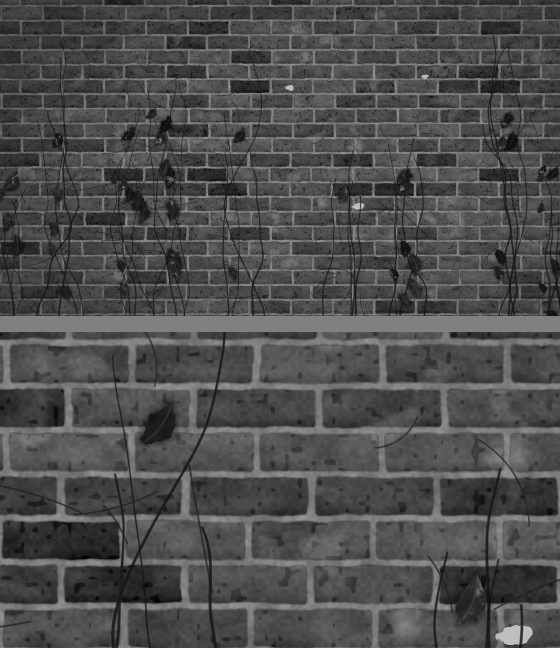
Top: the whole. Bottom: its middle third, enlarged.
This texture is drawn by a Shadertoy shader. Its source:

```glsl
const vec2 BRICK_PITCH = vec2(0.132, 0.0465);
const vec2 BOND_ORIGIN = vec2(0.7917, 0.9815);
const float JOINT_HALF = 0.0039;
const float BRICK_TONE = 0.282;
const float MORTAR_TONE = 0.45;
const float VINE_TONE = 0.085;

// Each cluster of creeper: x, top height, leafiness
const int CLUSTERS = 9;
const vec3 CLUSTER[CLUSTERS] = vec3[CLUSTERS](
    vec3(0.02, 0.60, 0.6), vec3(0.19, 0.98, 0.4), vec3(0.41, 0.78, 0.6),
    vec3(0.51, 0.90, 0.7), vec3(0.76, 0.85, 0.3), vec3(1.08, 0.70, 0.1),
    vec3(1.28, 0.72, 0.6), vec3(1.59, 0.97, 0.5), vec3(1.76, 0.62, 0.8));

float hash(vec2 p) {
    vec3 q = fract(p.xyx * vec3(0.1031, 0.1030, 0.0973));
    q += dot(q, q.yzx + 33.33);
    return fract((q.x + q.y) * q.z);
}

float noise(vec2 p) {
    vec2 i = floor(p), f = fract(p);
    f = f * f * (3.0 - 2.0 * f);
    return mix(mix(hash(i), hash(i + vec2(1, 0)), f.x),
               mix(hash(i + vec2(0, 1)), hash(i + vec2(1, 1)), f.x), f.y);
}

float fbm(vec2 p) {
    float sum = 0.0, amp = 0.5;
    for (int i = 0; i < 4; i++) {
        sum += amp * noise(p);
        p = p * 2.03 + 17.3;
        amp *= 0.5;
    }
    return sum;
}

float cover(float d, float px) {
    return 1.0 - smoothstep(-px, px, d);
}

// Running bond with worn edges, odd dark bricks and smeared mortar
float wallTone(vec2 p, float px) {
    vec2 warped = p + 0.0025 * (vec2(noise(p * 45.0), noise(p * 45.0 + 60.0)) - 0.5);
    vec2 g = (warped - BOND_ORIGIN) * vec2(1, -1) / BRICK_PITCH;
    float row = floor(g.y);
    g.x += 0.5 * mod(row, 2.0) + 0.08 * (hash(vec2(row, 5.0)) - 0.5);
    vec2 id = floor(g);
    vec2 q = (fract(g) - 0.5) * BRICK_PITCH;
    vec2 halfSize = BRICK_PITCH * 0.5 - JOINT_HALF - vec2(0.001 * hash(id + 9.0), 0.0);
    vec2 e = abs(q) - halfSize + 0.003;
    float d = length(max(e, 0.0)) + min(max(e.x, e.y), 0.0) - 0.003;
    d += 0.0022 * (fbm(p * 130.0) - 0.47);

    float grain = noise(p * 260.0) - 0.5;
    float brick = BRICK_TONE + 0.09 * (hash(id) - 0.5);
    brick -= 0.09 * step(0.86, hash(id + 31.0));
    brick += 0.17 * (fbm(p * vec2(28, 50) + id * 3.7) - 0.47) + 0.055 * grain;
    brick += 0.10 * smoothstep(0.62, 0.78, fbm(p * 16.0 + 80.0));
    brick -= 0.09 * smoothstep(0.76, 0.9, noise(p * 140.0 + 7.0));
    brick -= 0.05 * smoothstep(0.35, 1.0, q.y / halfSize.y);

    float mortar = MORTAR_TONE + 0.2 * (fbm(p * 55.0) - 0.47) + 0.07 * grain;
    mortar -= 0.13 * (1.0 - smoothstep(0.0, 0.0025, d));
    return mix(mortar, brick, cover(d, max(px, 0.0008)));
}

float vineX(float y, float seed) {
    return 0.13 * (noise(vec2(y * 3.0, seed)) - 0.5)
         + 0.03 * (noise(vec2(y * 11.0, seed + 40.0)) - 0.5);
}

float vineDist(vec2 p, float top, float seed) {
    float x = vineX(p.y, seed);
    float slope = (vineX(p.y + 0.004, seed) - x) / 0.004;
    float d = abs(p.x - x) / sqrt(1.0 + slope * slope);
    float width = mix(0.0008, 0.0023, hash(vec2(seed, 3.0))) * (1.2 - 0.6 * p.y / top);
    return max(d - width, p.y - top);
}

// Bowed twig from the local origin
float twigDist(vec2 p, float angle, float len, float bow) {
    vec2 axis = vec2(cos(angle), sin(angle));
    float t = dot(p, axis) / len;
    float side = dot(p, vec2(-axis.y, axis.x)) - bow * len * t * (1.0 - t);
    return max(abs(side) - 0.0009, (abs(t - 0.5) - 0.5) * len);
}

// Withered leaf with shadow, crumpled shading and a midrib
float addLeaf(float tone, vec2 p, float size, float angle, float seed, float px) {
    float c = cos(angle), s = sin(angle);
    vec2 q = mat2(c, s, -s, c) * p / size;
    float crumple = fbm(q * 2.2 + seed);
    float d = abs(q.x + 0.2 * q.y * q.y) - 0.5 * (1.0 - q.y * q.y) + 0.5 * (crumple - 0.47);
    d = max(d, abs(q.y) - 1.0);
    tone *= 1.0 - 0.4 * (1.0 - smoothstep(-0.1, 0.4, d));
    float shade = 0.06 + 0.22 * crumple * hash(vec2(seed, 8.0));
    shade += 0.28 * smoothstep(0.5, 0.75, crumple) * step(0.6, hash(vec2(seed, 12.0)));
    shade += 0.07 * (1.0 - smoothstep(0.0, 0.08, abs(q.x + 0.2 * q.y * q.y)));
    return mix(tone, shade, cover(d * size, px));
}

float addCluster(float tone, vec2 p, vec3 cluster, float seed, float px) {
    p.x -= cluster.x;
    for (int i = 0; i < 10; i++) {
        float id = seed * 23.0 + float(i);
        float h = hash(vec2(id, 1.0)), k = hash(vec2(id, 2.0)), m = hash(vec2(id, 4.0));
        if (i < 4) {
            float top = cluster.y * mix(0.5, 1.0, h);
            float vine = vineDist(p - vec2(0.07 * (k - 0.5), 0.0), top, id);
            tone = mix(tone, VINE_TONE, 0.85 * cover(vine, px));
        }
        vec2 start = vec2(0.14 * (k - 0.5), cluster.y * h * 0.9);
        float twig = twigDist(p - start, 6.283 * m, mix(0.04, 0.15, k), 1.4 * (h - 0.5));
        tone = mix(tone, VINE_TONE + 0.06 * h, 0.75 * cover(twig, px));
        if (m < cluster.z) {
            vec2 spot = vec2(0.10 * (h - 0.5), cluster.y * k * 0.75);
            tone = addLeaf(tone, p - spot, mix(0.016, 0.038, h), 1.6 * (k - 0.5), id, px);
        }
    }
    return tone;
}

void mainImage(out vec4 fragColor, in vec2 fragCoord) {
    float px = 0.8 / iResolution.y;
    vec2 p = fragCoord / iResolution.y;
    float tone = wallTone(p, px);

    // Pale chips in the wall
    const vec2 CHIP[3] = vec2[3](vec2(0.912, 0.722), vec2(1.351, 0.759), vec2(1.134, 0.345));
    for (int i = 0; i < 3; i++) {
        vec2 q = (p - CHIP[i]) / vec2(1.0, 0.45);
        float d = length(q) - 0.036 + 0.045 * fbm(p * 50.0);
        tone = mix(tone, 0.68, cover(d, 2.0 * px));
    }

    // Light falls off toward the left and the corners
    vec2 away = (p - vec2(1.0, 0.47)) / vec2(1.0, 0.62);
    tone *= 1.1 - 0.32 * smoothstep(0.1, 1.5, dot(away, away));

    for (int i = 0; i < CLUSTERS; i++)
        tone = addCluster(tone, p, CLUSTER[i], float(i) + 1.0, px);
    fragColor = vec4(vec3(clamp(tone, 0.0, 1.0)), 1.0);
}
```
